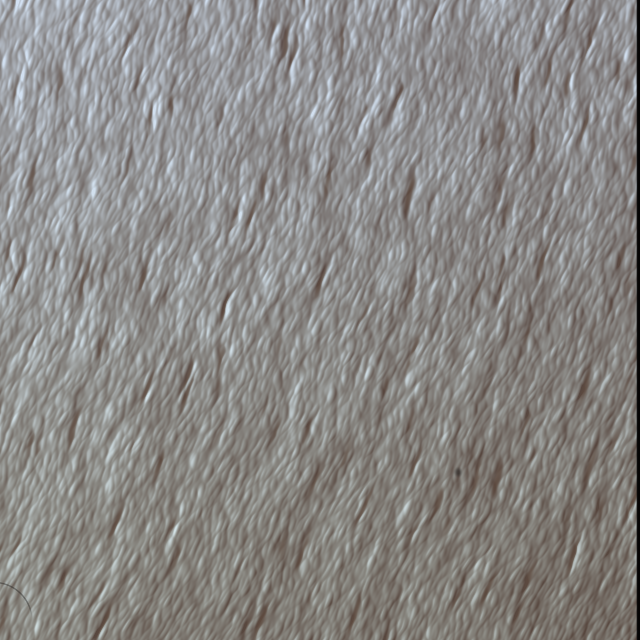
Give the GLSL for this texture, as a WebGL 1 fragment shader.

```glsl
precision highp float;
// Close-up of grey-beige skin: fine slanted grain, short brown furrows, soft side light.
uniform vec2 u_resolution;

const vec3 SHADE = vec3(0.42, 0.38, 0.36);
const vec3 MIDTONE = vec3(0.55, 0.55, 0.54);
const vec3 GLEAM = vec3(0.72, 0.76, 0.78);
const vec3 FURROW_BROWN = vec3(0.38, 0.30, 0.25);
const vec3 DARK = vec3(0.06, 0.055, 0.055);
const vec3 WARM_TINT = vec3(1.0, 0.995, 0.965);
const vec3 COOL_TINT = vec3(1.0, 0.993, 1.025);

const vec2 FINE_CELL = vec2(0.0076, 0.0185);
const vec2 MEDIUM_CELL = vec2(0.0135, 0.036);
const vec2 RIDGE_CELL = vec2(0.031, 0.12);
const vec2 FURROW_CELL = vec2(0.056, 0.088);
const vec2 FURROW_SIZE = vec2(0.0050, 0.030);
const float FINE_HEIGHT = 0.95;
const float MEDIUM_HEIGHT = 1.0;
const float RIDGE_HEIGHT = 1.3;
const float MEAN_HEIGHT = 0.55;
const float LIGHT_STEP = 0.003;
const float PEAK_CONTRAST = 0.26;
const float WALL_CONTRAST = 0.40;
const float BLEND = 8.0;
const float BASE_TONE = 0.51;
const float BORDER_X = 0.995;

vec2 hash2(vec2 p) {
  vec2 k = vec2(dot(p, vec2(127.1, 311.7)), dot(p, vec2(269.5, 183.3)));
  return fract(sin(k) * 43758.55);
}

// Smooth cellular noise: blended domes of random height and tilt.
float domes(vec2 p) {
  vec2 cell = floor(p);
  vec2 f = p - cell;
  float sum = 0.0;
  for (int j = -1; j <= 1; j++) {
    for (int i = -1; i <= 1; i++) {
      vec2 o = vec2(float(i), float(j));
      vec2 r = hash2(cell + o + 57.0);
      vec2 d = f - o - hash2(cell + o);
      d.x += (r.y - 0.5) * 0.8 * d.y;
      sum += exp(BLEND * (0.5 * r.x - dot(d, d)));
    }
  }
  return log(sum + 0.3) / BLEND;
}

float skinHeight(vec2 q) {
  return FINE_HEIGHT * domes(q / FINE_CELL)
       + MEDIUM_HEIGHT * domes(q / MEDIUM_CELL + 17.3)
       + RIDGE_HEIGHT * domes(q / RIDGE_CELL + 41.7);
}

// Depth of the scattered slit-like furrows.
float furrows(vec2 p) {
  vec2 g = p / FURROW_CELL;
  float column = floor(g.x);
  float depth = 0.0;
  for (int i = -1; i <= 1; i++) {
    float c = column + float(i);
    float y = g.y + hash2(vec2(c, 7.0)).x;
    float row = floor(y);
    for (int j = -1; j <= 1; j++) {
      vec2 id = vec2(c, row + float(j));
      vec2 r = hash2(id + 31.0);
      vec2 s = hash2(id + 73.0);
      vec2 d = (vec2(g.x, y) - id - r) * FURROW_CELL;
      d.x += (s.x - 0.5) * 0.2 * d.y;
      d /= FURROW_SIZE * vec2(0.7 + 0.6 * s.x, 0.6 + 0.7 * s.y);
      depth = max(depth, (0.2 + 0.8 * s.y) * exp(-dot(d, d)));
    }
  }
  return depth;
}

// Bend the canvas so that y follows the slanted skin lines.
vec2 alongSkin(vec2 p) {
  float x = p.x - 0.4 * p.y + 0.1 * p.y * p.y;
  x += 0.003 * sin(21.0 * p.y + 9.0 * p.x) + 0.001 * sin(120.0 * p.y - 67.0 * p.x);
  return vec2(x, p.y);
}

void main() {
  vec2 uv = gl_FragCoord.xy / u_resolution;
  float pixel = 1.0 / u_resolution.y;
  vec2 q = alongSkin(uv);
  vec2 e = vec2(0.5 * LIGHT_STEP, 0.0);

  // Light from the left: rising slopes and peaks gleam, falling slopes darken.
  float before = skinHeight(q - e);
  float after = skinHeight(q + e);
  float grain = after - before + PEAK_CONTRAST * (0.5 * (before + after) - MEAN_HEIGHT);
  float wall = furrows(q - 2.5 * e) - furrows(q + 2.5 * e);
  float depth = furrows(q + 0.5 * e);
  float relief = grain + WALL_CONTRAST * wall;

  // Broad falloff and mottling.
  float mottle = sin(19.0 * q.x + 3.0 * sin(7.0 * q.y)) * sin(13.0 * q.y + 2.0 * sin(11.0 * q.x));
  float falloff = 0.32 * (uv.y - 0.5) - 0.26 * (uv.x - 0.5);
  float tone = BASE_TONE + falloff + 0.04 * mottle + relief;
  tone += 0.35 * max(relief - 0.2, 0.0) - 0.28 * depth;
  tone = clamp(tone, -0.3, 1.3);

  vec3 color = tone < 0.5 ? mix(SHADE, MIDTONE, 2.0 * tone)
                          : mix(MIDTONE, GLEAM, 2.0 * tone - 1.0);
  color *= mix(WARM_TINT, COOL_TINT, smoothstep(0.0, 1.0, uv.y));
  color = mix(color, FURROW_BROWN, 0.6 * smoothstep(0.2, 0.95, depth) * smoothstep(0.8, 0.1, tone));

  // A tiny mole and one stray hair.
  float mole = length((uv - vec2(0.716, 0.262)) * vec2(1.0, 0.8));
  color = mix(color, DARK, 0.45 * smoothstep(0.008, 0.001, mole));
  float hair = abs(length(uv - vec2(-0.01, 0.03)) - 0.06);
  float hairMask = smoothstep(0.002, 0.0003, hair) * smoothstep(0.03, 0.06, uv.y);
  color = mix(color, DARK, 0.35 * hairMask);

  // Dark border on the right.
  color = mix(color, DARK * 0.3, smoothstep(BORDER_X - pixel, BORDER_X + pixel, uv.x));
  gl_FragColor = vec4(color, 1.0);
}
```
